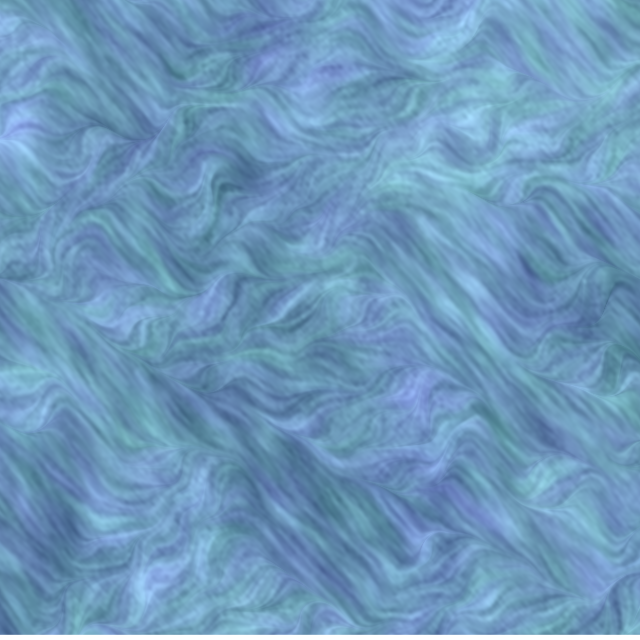
Reproduce this texture procedurally as a three.js fragment shader.

```glsl
// Painterly blue water: patches of fine diagonal brush streaks joined by swirls.
// Noise is averaged along a bending flow field, which smears it into streaks,
// then coloured in blues with teal and violet, above a thin white strip.
varying vec2 vUv;

float hash(vec2 cell) {
  return fract(sin(dot(cell, vec2(127.1, 311.7))) * 43758.5453);
}

// Smooth value noise centred on zero
float noise(vec2 p) {
  vec2 cell = floor(p);
  vec2 f = fract(p);
  f = f * f * (3.0 - 2.0 * f);
  return mix(mix(hash(cell), hash(cell + vec2(1.0, 0.0)), f.x),
             mix(hash(cell + vec2(0.0, 1.0)), hash(cell + vec2(1.0, 1.0)), f.x), f.y) - 0.5;
}

mat2 turn(float angle) {
  float c = cos(angle);
  float s = sin(angle);
  return mat2(c, s, -s, c);
}

// 0 inside the calm diagonal patches, 1 in the swirling bands between them
float bandAt(vec2 p) {
  return smoothstep(-0.10, 0.24, noise(turn(0.5) * p * 10.5 + 4.3));
}

// Strokes fall to the right in patches, and rise and ripple in bands
vec2 flowAt(vec2 p) {
  float band = bandAt(p);
  float ripple = noise(p * 27.0 + 7.1);
  float angle = -0.87 + 1.6 * band + (0.4 + 2.0 * band) * ripple;
  return vec2(cos(angle), sin(angle));
}

// Pigment before smearing: broad, medium and fine tone, and tint
vec4 pigment(vec2 p) {
  return vec4(noise(turn(0.3) * p * 11.0),
              noise(turn(0.9) * p * 38.0 + 13.0),
              noise(turn(1.4) * p * 125.0 + 29.0),
              noise(turn(0.6) * p * 46.0 + 51.0));
}

void main() {
  // Walk both ways along the flow, averaging the pigment, fine tone over less
  vec4 smear = pigment(vUv);
  vec4 total = vec4(1.0);
  for (int side = 0; side < 2; side++) {
    vec2 p = vUv;
    float heading = side == 0 ? 1.0 : -1.0;
    for (int i = 1; i <= 13; i++) {
      p += heading * 0.004 * flowAt(p);
      float weight = 1.0 - float(i) / 15.0;
      vec4 weights = vec4(weight, weight, weight * weight, weight);
      smear += weights * pigment(p);
      total += weights;
    }
  }
  smear /= total;

  // Tone from wide drifts, smeared streaks and short wisps
  float band = bandAt(vUv);
  float tone = 0.11 * noise(vUv * 4.0 + 2.6) + 0.03 * (band - 0.45);
  tone += dot(smear.xyz, vec3(0.12, 0.17, 0.40));
  vec2 stroke = turn(-0.85) * vUv;
  vec2 across = vec2(dot(vUv, vec2(0.66, -0.75)), dot(vUv, vec2(0.75, 0.66)));
  tone += (0.03 + 0.05 * band) * noise(stroke * 130.0 + 3.0);
  tone += 0.045 * noise(across * vec2(60.0, 200.0));

  // Blue range with a teal to violet drift and pale glints
  vec3 color = vec3(0.431, 0.600, 0.740) + tone * vec3(0.82, 1.0, 0.95);
  color += smear.w * vec3(-0.07, 0.09, -0.14);
  color += noise(vUv * 6.0 + 31.0) * vec3(-0.015, 0.015, -0.05);
  color += smoothstep(0.06, 0.20, smear.y) * vec3(0.03, 0.035, 0.05);

  // White strip along the lower edge
  color = mix(vec3(1.0), color, smoothstep(0.0075, 0.009, vUv.y));
  gl_FragColor = vec4(color, 1.0);
}
```
